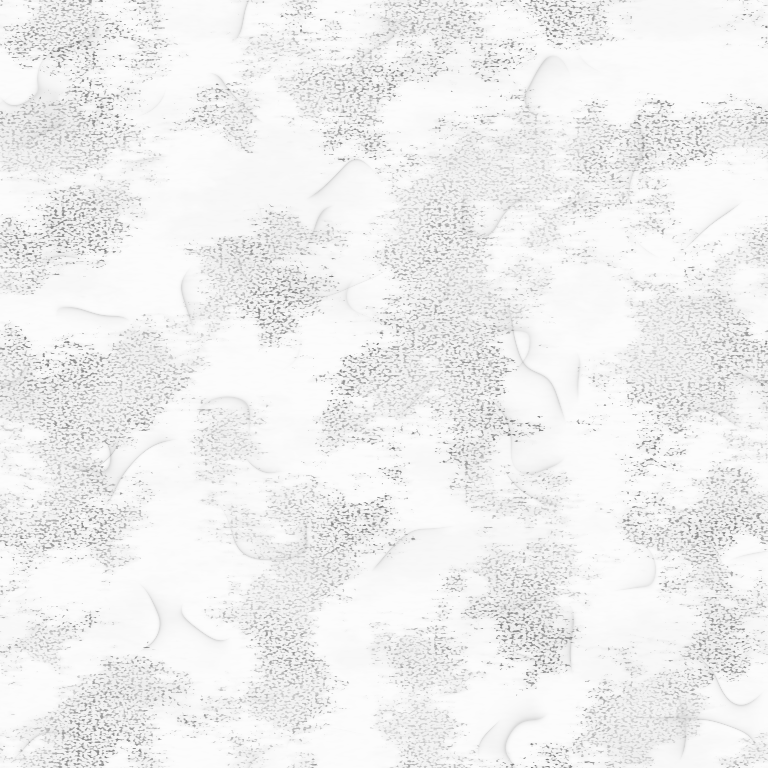
This texture map is drawn by a three.js fragment shader. Its source:

```glsl
// Seamless worn white plaster: ragged patches of grey horizontal grain and faint curved flake edges.
varying vec2 vUv;

const float TAU = 6.2831853;
const vec3 PLASTER = vec3(0.988);

float hash(vec2 p, float seed) {
  vec3 q = fract(vec3(p.xyx) * 0.1031 + seed * 0.137);
  q += dot(q, q.yzx + 33.33);
  return fract((q.x + q.y) * q.z);
}

// Dot product of a random unit gradient with the offset from its lattice corner
float corner(vec2 cell, vec2 offset, vec2 freq, float seed) {
  float angle = TAU * hash(mod(cell, freq), seed);
  return dot(vec2(cos(angle), sin(angle)), offset);
}

// Tiling gradient noise; freq holds whole numbers of cells across and up
float noise(vec2 uv, vec2 freq, float seed) {
  vec2 p = uv * freq;
  vec2 i = floor(p);
  vec2 f = p - i;
  vec2 w = f * f * f * (f * (f * 6.0 - 15.0) + 10.0);
  vec2 e = vec2(1.0, 0.0);
  float low = mix(corner(i, f, freq, seed), corner(i + e.xy, f - e.xy, freq, seed), w.x);
  float high = mix(corner(i + e.yx, f - e.yx, freq, seed), corner(i + e.xx, f - e.xx, freq, seed), w.x);
  return mix(low, high, w.y);
}

float fbm(vec2 uv, vec2 freq, float gain, float seed) {
  float sum = 0.0;
  float amp = 1.0;
  for (int k = 0; k < 6; k++) {
    sum += amp * noise(uv, freq, seed + float(k));
    freq *= 2.0;
    amp *= gain;
  }
  return sum;
}

// Coverage of the worn patches, with edges frayed sideways
float wornCover(vec2 uv) {
  float height = fbm(uv, vec2(6.0, 7.0), 0.57, 1.0);
  height += 0.28 * noise(uv, vec2(28.0, 130.0), 9.0);
  height += 0.16 * noise(uv, vec2(70.0, 240.0), 10.0);
  return smoothstep(-0.14, 0.2, height);
}

// Fine specks, sparse where coverage is low
float specks(vec2 uv, float cover) {
  float grain = noise(uv, vec2(200.0, 340.0), 21.0);
  grain += 0.55 * noise(uv, vec2(310.0, 410.0), 22.0);
  grain += 0.2 * noise(uv, vec2(40.0, 210.0), 23.0);
  return smoothstep(-0.12, 0.55, grain - 0.5 * (1.0 - cover)) * smoothstep(0.0, 0.12, cover);
}

// Broken contour with a thin dark lip and a soft shadow on one side
float flakeEdge(vec2 uv, vec2 freq, float seed) {
  vec2 warp = vec2(noise(uv, vec2(9.0), seed + 1.0), noise(uv, vec2(11.0), seed + 2.0));
  float d = noise(uv + 0.035 * warp, freq, seed) / freq.x;
  float lip = exp(-abs(d) * 750.0);
  float shadow = smoothstep(-0.001, 0.001, d) * exp(-max(d, 0.0) * 110.0);
  float visible = smoothstep(0.08, 0.34, noise(uv, vec2(8.0, 9.0), seed + 3.0));
  return visible * (0.11 * lip + 0.055 * shadow);
}

void main() {
  float cover = wornCover(vUv);

  // Wear varies between pale and heavily marked areas
  float wear = smoothstep(-0.4, 0.55, fbm(vUv, vec2(5.0, 6.0), 0.6, 31.0));
  float strength = mix(0.13, 0.40, wear);
  float rim = 4.0 * cover * (1.0 - cover);
  float worn = 0.035 * cover + strength * (1.0 + 0.3 * rim) * specks(vUv, cover);

  // Faint unevenness of the smooth plaster
  float uneven = 0.016 * smoothstep(-0.1, 0.5, fbm(vUv, vec2(4.0, 9.0), 0.6, 41.0));
  uneven += 0.010 * max(noise(vUv, vec2(60.0, 220.0), 47.0), 0.0);

  float flakes = flakeEdge(vUv, vec2(6.0, 7.0), 51.0) + flakeEdge(vUv, vec2(8.0, 9.0), 61.0);
  flakes *= mix(1.0, 0.6, cover);

  gl_FragColor = vec4(PLASTER - worn - uneven - flakes, 1.0);
}
```
